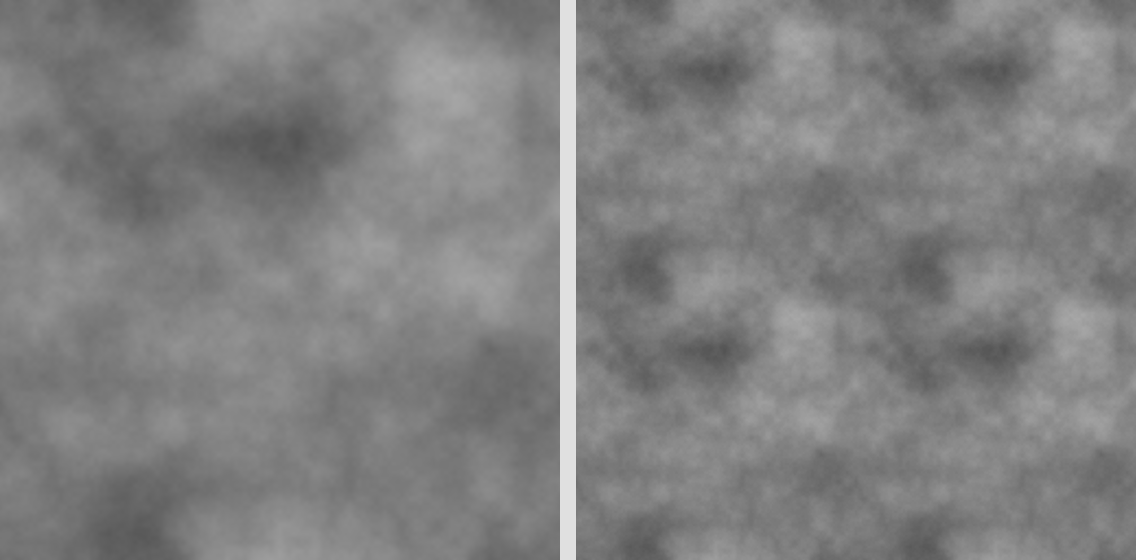
Left, the tile; right, the same tile 2 across and 2 down.
Give the GLSL for this texture, as a WebGL 2 fragment shader.

```glsl
#version 300 es
precision highp float;
precision highp int;
// Soft grey cloud texture: seamless fractal value noise.

#define BASE_BITS 2      // coarsest lattice has 2^BASE_BITS cells per side
#define OCTAVES 6
#define GAIN 0.58        // strength of each octave relative to the last
#define MEAN_GREY 0.499
#define CONTRAST 0.488
#define HASH_ROUNDS 4

uniform vec2 u_resolution;
out vec4 fragColor;

// Shuffles the cell indices of a wrapped lattice with 2^bits cells per side,
// so every level between 0 and 1 occurs exactly once per tile.
float latticeValue(ivec2 cell, int bits) {
  uvec2 wrapped = uvec2(cell & ((1 << bits) - 1));
  uint count = 1u << (2 * bits);
  uint h = (wrapped.y << bits) + wrapped.x;
  for (int i = 0; i < HASH_ROUNDS; i++) {
    h = (h * 30645u + 19205u) & (count - 1u);
    h ^= h >> bits;
  }
  return (float(h) + 0.5) / float(count);
}

// Smoothly interpolated noise that repeats once per unit of uv.
float tileNoise(vec2 uv, int bits) {
  vec2 p = uv * float(1 << bits);
  ivec2 cell = ivec2(floor(p));
  vec2 f = fract(p);
  vec2 w = f * f * (3.0 - 2.0 * f);
  float bottom = mix(latticeValue(cell, bits),
                     latticeValue(cell + ivec2(1, 0), bits), w.x);
  float top = mix(latticeValue(cell + ivec2(0, 1), bits),
                  latticeValue(cell + ivec2(1, 1), bits), w.x);
  return mix(bottom, top, w.y);
}

// Weighted average of octaves, each twice as fine as the one before.
float cloud(vec2 uv) {
  float sum = 0.0, total = 0.0, amplitude = 1.0;
  for (int i = 0; i < OCTAVES; i++) {
    sum += amplitude * tileNoise(uv, BASE_BITS + i);
    total += amplitude;
    amplitude *= GAIN;
  }
  return sum / total;
}

void main() {
  vec2 uv = gl_FragCoord.xy / u_resolution;
  float grey = MEAN_GREY + CONTRAST * (cloud(uv) - 0.5);
  fragColor = vec4(vec3(grey), 1.0);
}
```
